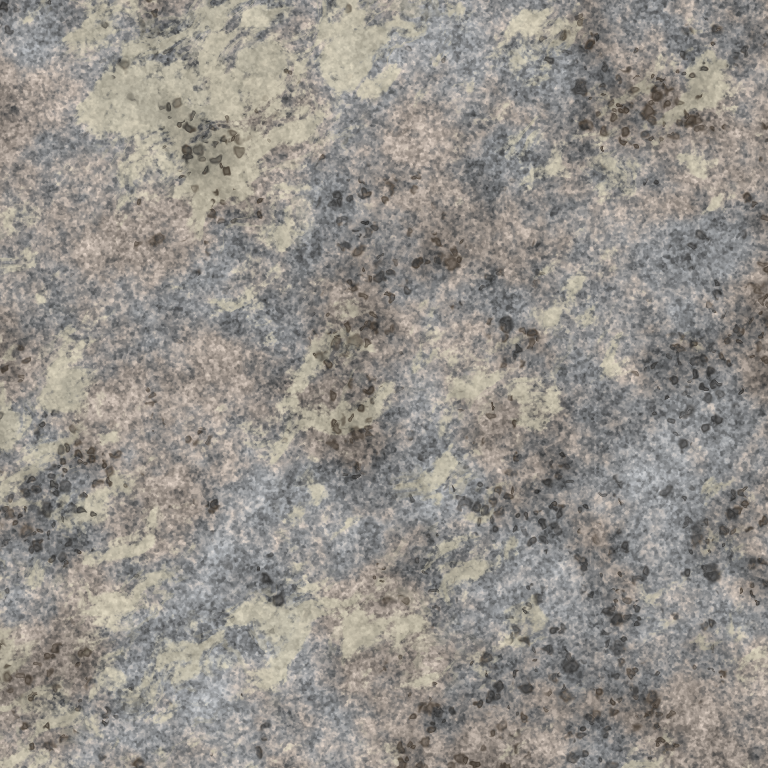
This texture is drawn by a three.js fragment shader. Its source:

```glsl
varying vec2 vUv;

vec3 hash3(vec2 cell) {
  vec3 h = fract(cell.xyx * vec3(0.1031, 0.1030, 0.0973));
  h += dot(h, h.yxz + 33.33);
  return fract((h.xxy + h.yzz) * h.zyx);
}

// Smooth cellular noise: random cell values blended by distance
float cellNoise(vec2 p) {
  vec2 cell = floor(p);
  vec2 local = fract(p);
  float total = 0.0;
  float weights = 0.0001;
  for (int y = -1; y <= 1; y++) {
    for (int x = -1; x <= 1; x++) {
      vec2 offset = vec2(float(x), float(y));
      vec3 h = hash3(cell + offset + 50.0);
      vec2 toPoint = offset + h.xy - local;
      float weight = exp(-5.0 * dot(toPoint, toPoint));
      total += h.z * weight;
      weights += weight;
    }
  }
  return total / weights;
}

float layeredNoise(vec2 p) {
  float total = 0.0;
  float amplitude = 0.44;
  for (int i = 0; i < 5; i++) {
    total += amplitude * cellNoise(p);
    p = mat2(1.6, 1.2, -1.2, 1.6) * p + 7.3;
    amplitude *= 0.6;
  }
  return total;
}

// Round pits with a darker rim, present where density exceeds the cell's hash
float pits(vec2 p, float density) {
  vec2 cell = floor(p);
  vec2 local = fract(p);
  float dark = 0.0;
  for (int y = -1; y <= 1; y++) {
    for (int x = -1; x <= 1; x++) {
      vec2 offset = vec2(float(x), float(y));
      vec3 h = hash3(cell + offset + 210.0);
      float radius = 0.2 + 0.24 * fract(h.z * 37.0);
      float d = length(offset + h.xy - local) / radius;
      float body = 1.0 - smoothstep(0.55, 1.2, d);
      float rim = 0.65 + 0.35 * smoothstep(0.2, 0.7, d);
      float strength = 0.6 + 0.4 * fract(h.z * 91.0);
      dark = max(dark, body * rim * strength * smoothstep(0.0, 0.1, density - h.z));
    }
  }
  return dark;
}

void main() {
  vec2 p = vUv;
  vec2 warp = vec2(cellNoise(p * 120.0), cellNoise(p * 120.0 + 17.0)) - 0.5;
  vec2 drift = vec2(cellNoise(p * 19.0 + 4.0), cellNoise(p * 19.0 + 31.0)) - 0.5;

  // Cloudy stone with fine, sharp grain
  float cloud = layeredNoise(p * 6.0 + 3.0) - 0.5;
  float mottle = layeredNoise(p * 38.0 + 11.0) - 0.5;
  float grain = 0.55 * cellNoise(p * 190.0) + 0.45 * cellNoise(p * 370.0 + 9.0) - 0.5;
  float light = 0.56 + 0.27 * cloud + 0.33 * mottle + 0.44 * grain;

  // Faint blue-grey and brownish tints
  float tint = layeredNoise(p * 8.0 + 23.0) + 0.5 * mottle + 0.35 * grain;
  vec3 color = light * mix(vec3(0.985, 1.0, 1.015), vec3(1.06, 0.99, 0.93),
                           smoothstep(0.28, 0.7, tint));

  // Sparse cream flakes and thin slanted veins, densest at the upper left
  vec2 slant = mat2(0.8, -0.6, 0.6, 0.8) * (p + 0.04 * drift);
  float flake = layeredNoise(slant * vec2(17.0, 32.0) + 5.0);
  float region = layeredNoise(p * 5.0 + 41.0);
  vec2 fromCorner = (p - vec2(0.26, 0.88)) * vec2(5.0, 5.5);
  region += 0.17 * exp(-dot(fromCorner, fromCorner)) - 0.07 * smoothstep(0.3, 0.7, p.x);
  float cream = smoothstep(0.76, 0.9, 0.62 * region + 0.72 * flake + 0.2 * mottle + 0.12 * grain);
  float vein = 1.0 - abs(2.0 * layeredNoise(slant * vec2(13.0, 22.0) + 60.0) - 1.0);
  cream = max(cream, 0.6 * smoothstep(0.9, 0.98, vein) * smoothstep(0.54, 0.7, region));
  vec3 creamColor = vec3(0.76, 0.735, 0.655) * (1.0 + 0.2 * grain + 0.25 * mottle);
  color = mix(color, creamColor, 0.85 * cream);

  // Clustered dark pits in two sizes, with a soft shadow around them
  float cluster = layeredNoise(p * 8.0 + 77.0);
  float density = 0.05 + 0.7 * smoothstep(0.48, 0.8, cluster);
  vec2 pitted = p + 0.009 * warp;
  float dark = max(pits(pitted * 62.0, density), pits(pitted * 40.0 + 13.0, 0.75 * density));
  color *= 1.0 - 0.16 * smoothstep(0.5, 0.75, cluster);
  vec3 pitColor = mix(vec3(0.19, 0.185, 0.18), vec3(0.23, 0.195, 0.16),
                      smoothstep(0.4, 0.6, tint));
  color = mix(color, pitColor + 0.25 * grain, dark * (0.85 + 0.6 * grain));

  gl_FragColor = vec4(clamp(color, 0.0, 1.0), 1.0);
}
```
